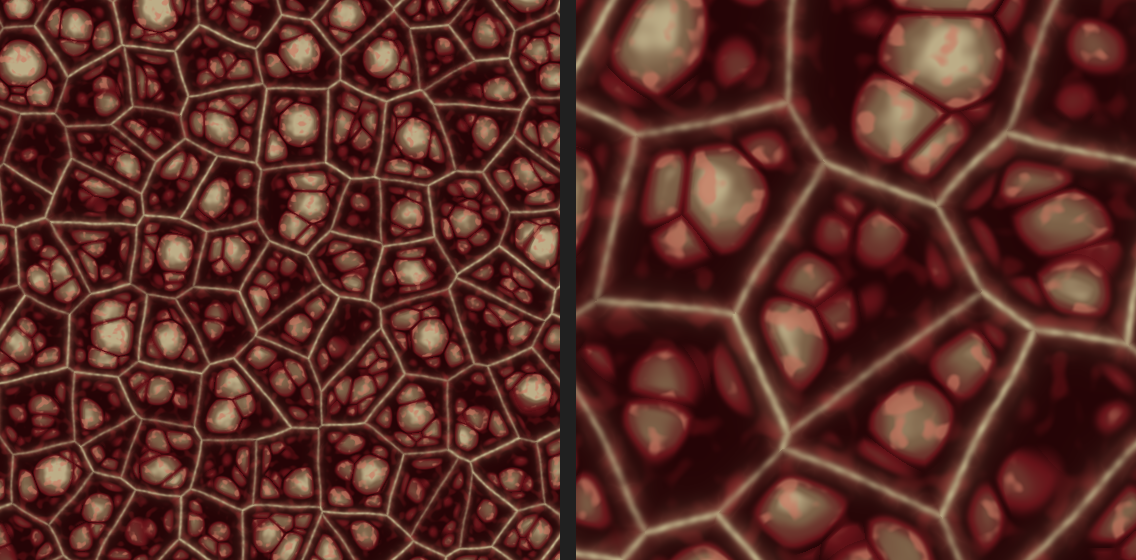
Left: the whole. Right: its middle third, enlarged.
A Shadertoy shader for this texture:

```glsl
const float CELL_SCALE = 8.6;     // large cells across the canvas
const float BUMP_SCALE = 24.0;    // small bumps across the canvas
const float WARP_SCALE = 13.0;
const float WARP_AMOUNT = 0.006;
const float GRAIN_SCALE = 62.0;
const float CORNER_ROUNDING = 0.03;
const float WALL_WIDTH = 0.022;   // in cell units
const float GLOW_WIDTH = 0.062;
const vec2 LIGHT_DIR = vec2(0.25, 0.97);

const vec3 GROOVE = vec3(0.145, 0.015, 0.022);
const vec3 CRIMSON = vec3(0.40, 0.07, 0.095);
const vec3 FLESH = vec3(0.42, 0.20, 0.17);
const vec3 OLIVE = vec3(0.49, 0.38, 0.28);
const vec3 CREAM = vec3(0.74, 0.68, 0.53);
const vec3 ROSE = vec3(0.80, 0.46, 0.38);

vec2 hash2(vec2 p) {
    vec3 q = fract(p.xyx * vec3(0.1031, 0.1030, 0.0973));
    q += dot(q, q.yzx + 33.33);
    return fract((q.xx + q.yz) * q.zy);
}

float gradientDot(vec2 cell, vec2 offset) {
    float angle = 6.2832 * hash2(cell + 71.0).x;
    return dot(vec2(cos(angle), sin(angle)), offset);
}

float gradientNoise(vec2 p) {
    vec2 i = floor(p), f = p - i;
    vec2 u = f * f * f * (f * (f * 6.0 - 15.0) + 10.0);
    vec2 x = vec2(1, 0), y = vec2(0, 1);
    float low = mix(gradientDot(i, f), gradientDot(i + x, f - x), u.x);
    float high = mix(gradientDot(i + y, f - y), gradientDot(i + 1.0, f - 1.0), u.x);
    return mix(low, high, u.y);
}

vec2 cellSeed(vec2 id) { return id + 0.08 + 0.84 * hash2(id); }

// Keeps the two highest caps: (height above the rim, radius, runner-up), and the offset
void addCap(vec2 offset, float radius, float stretched, inout vec3 cap, inout vec2 toCentre) {
    float h = radius * radius - stretched;
    if (h > cap.x) {
        cap = vec3(h, radius, cap.x);
        toCentre = offset;
    } else {
        cap.z = max(cap.z, h);
    }
}

void mainImage(out vec4 fragColor, in vec2 fragCoord) {
    vec2 uv = fragCoord / iResolution.y;
    vec2 p = uv + WARP_AMOUNT * vec2(gradientNoise(uv * WARP_SCALE),
                                     gradientNoise(uv * WARP_SCALE + 37.0));

    // Nearest cell
    vec2 q = p * CELL_SCALE, base = floor(q), homeId = base, home = vec2(0);
    float nearest = 9.0;
    for (int y = -1; y <= 1; y++)
    for (int x = -1; x <= 1; x++) {
        vec2 id = base + vec2(x, y), d = cellSeed(id) - q;
        if (dot(d, d) < nearest) {
            nearest = dot(d, d);
            home = d;
            homeId = id;
        }
    }

    // Walls of that cell, with a rounded inner distance
    float core = 0.0, glow = 0.0, edgeSum = 0.0, inradius = 1.0;
    for (int y = -2; y <= 2; y++)
    for (int x = -2; x <= 2; x++) {
        if (x == 0 && y == 0) continue;
        vec2 id = homeId + vec2(x, y), other = cellSeed(id) - q;
        float span = length(other - home);
        float edge = max(dot(0.5 * (home + other), (other - home) / span), 0.0);
        float strength = mix(0.45, 1.0, hash2(id + homeId + 19.0).x);
        core = max(core, strength * exp(-edge * edge / (WALL_WIDTH * WALL_WIDTH)));
        glow = max(glow, strength * exp(-edge / GLOW_WIDTH));
        edgeSum += exp(-edge / CORNER_ROUNDING);
        inradius = min(inradius, 0.5 * span);
    }
    float inner = -CORNER_ROUNDING * log(edgeSum + 1e-9);

    // One large bump per cell, then scattered small ones
    vec3 cap = vec3(-9.0, 1.0, -9.0);
    vec2 toCentre = vec2(0);
    float ratio = BUMP_SCALE / CELL_SCALE;
    vec2 big = home * ratio;
    float bigRadius = ratio * inradius * mix(0.45, 0.95, hash2(homeId + 53.0).x);
    addCap(big, min(bigRadius, 1.15), dot(big, big), cap, toCentre);
    vec2 b = p * BUMP_SCALE, bumpBase = floor(b);
    for (int y = -2; y <= 2; y++)
    for (int x = -2; x <= 2; x++) {
        vec2 id = bumpBase + vec2(x, y), shape = hash2(id + 113.0);
        vec2 d = id + hash2(id + 7.0) - b;
        float angle = 6.2832 * shape.y;
        vec2 axis = vec2(cos(angle), sin(angle));
        float along = dot(d, axis);
        float radius = mix(0.34, 0.95, shape.x * shape.x);
        addCap(d, radius, dot(d, d) * 1.2 - 0.5 * along * along, cap, toCentre);
    }

    // Bump relief
    float grain = gradientNoise(p * GRAIN_SCALE);
    float fine = gradientNoise(p * GRAIN_SCALE * 2.1 + 9.0);
    float cluster = smoothstep(0.065, 0.21, inner);
    float crease = mix(0.35, 1.0, smoothstep(0.0, 0.28, cap.x - max(cap.z, 0.0)));
    float facing = dot(-toCentre, LIGHT_DIR) / cap.y;
    float relief = max(cap.x, 0.0) / cap.y * crease * cluster;
    relief *= 1.22 + 0.22 * facing + 0.25 * grain;

    // Colour by height, then glints
    vec3 col = mix(GROOVE, CRIMSON, smoothstep(0.02, 0.27, relief));
    col = mix(col, FLESH, smoothstep(0.22, 0.48, relief));
    col = mix(col, OLIVE, smoothstep(0.45, 0.80, relief));
    col = mix(col, CREAM, smoothstep(0.78, 1.12, relief));
    float glint = smoothstep(0.02, 0.42, grain + 0.5 * fine + 0.12 * facing);
    col = mix(col, ROSE, 0.65 * glint * smoothstep(0.20, 0.48, relief));

    // Membrane and walls
    float membrane = 1.0 - smoothstep(0.015, 0.10, inner);
    float wisps = pow(1.0 - min(abs(grain + 0.4 * fine) * 2.0, 1.0), 3.0);
    col = mix(col, CRIMSON, membrane * (0.50 + 0.6 * grain));
    col += 0.10 * wisps * membrane * OLIVE;
    col += CRIMSON * 0.35 * smoothstep(0.05, 0.45, grain) * (1.0 - smoothstep(0.0, 0.2, relief));
    col = mix(col, OLIVE, clamp(glow * (0.75 + 0.5 * grain), 0.0, 1.0));
    col = mix(col, CREAM, clamp(core * (0.85 + 0.5 * fine), 0.0, 1.0));
    fragColor = vec4(clamp(col, 0.0, 1.0), 1.0);
}
```
